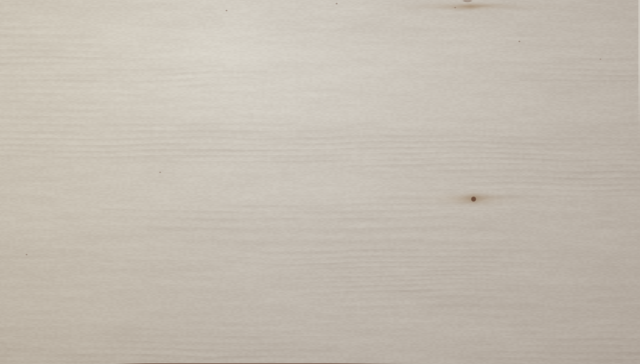
Give the GLSL for this texture, as a WebGL 2 fragment shader.

```glsl
#version 300 es
precision highp float;
// Pale planed wood board with fine horizontal grain under soft uneven light.
// Stretched value noise makes fibres and bands; warped repeats make the growth
// lines; distance functions add the knots, scattered pores and board edges.

#define LIGHT_WOOD vec3(0.848, 0.830, 0.793)
#define DARK_WOOD vec3(0.664, 0.622, 0.580)
#define STAIN vec3(0.56, 0.43, 0.29)
#define KNOT_CORE vec3(0.36, 0.23, 0.17)
#define LIGHT_CENTRE vec2(0.36, 0.86)
#define LIGHT_FALLOFF 0.80
#define LINE_COUNT 52.0
#define LINE_DEPTH 0.15
#define BAND_DEPTH 0.10
#define FIBRE_DEPTH 0.17
#define SPECKLE_DEPTH 0.12
#define PORE_DENSITY 0.012

uniform vec2 u_resolution;
out vec4 fragColor;

// Integer hash, returns 0..1
float hash(vec2 cell) {
  uvec2 q = uvec2(ivec2(cell)) * uvec2(1597334673u, 3812015801u);
  uint n = (q.x ^ q.y) * 1597334673u;
  n = (n ^ (n >> 15u)) * 2246822519u;
  n ^= n >> 13u;
  return float(n >> 8u) / 16777216.0;
}

float noise(vec2 p) {
  vec2 i = floor(p), f = fract(p);
  f = f * f * (3.0 - 2.0 * f);
  return mix(mix(hash(i), hash(i + vec2(1, 0)), f.x),
             mix(hash(i + vec2(0, 1)), hash(i + vec2(1, 1)), f.x), f.y);
}

float fbm(vec2 p) {
  float sum = 0.0, amp = 0.5;
  for (int i = 0; i < 4; i++) {
    sum += amp * noise(p);
    p = p * 2.03 + 17.3;
    amp *= 0.5;
  }
  return sum / 0.9375;
}

// Thin dark growth lines with uneven spacing and strength
float growthLines(vec2 p) {
  float y = p.y + 0.045 * fbm(p * vec2(1.1, 2.2)) + 0.005 * noise(p * vec2(7.0, 16.0));
  float phase = fract(y * LINE_COUNT + 4.0 * noise(vec2(4.0, y * 9.0)));
  float line = smoothstep(0.2, 0.72, phase) * (1.0 - smoothstep(0.78, 1.0, phase));
  float strength = smoothstep(0.25, 0.85, noise(p * vec2(1.8, 10.0) + 31.0));
  float broken = 0.3 + 0.7 * noise(p * vec2(8.0, 70.0));
  return line * strength * broken;
}

// Small dark pores, at most one in each cell
float pores(vec2 p, float pixel) {
  vec2 grid = p * 22.0, cell = floor(grid);
  vec2 centre = 0.2 + 0.6 * vec2(hash(cell + 91.0), hash(cell + 57.0));
  vec2 d = (grid - cell - centre) / 22.0;
  float radius = mix(0.0010, 0.0018, hash(cell + 13.0));
  float spot = 1.0 - smoothstep(radius - pixel, radius + pixel, length(d * vec2(0.8, 1.0)));
  return spot * step(hash(cell + 7.0), PORE_DENSITY);
}

// Soft horizontal streak of resin around a knot
float resin(vec2 d, vec2 size) {
  d.y += 0.006 * (noise(d * vec2(25.0, 40.0) + 60.0) - 0.5);
  return exp(-abs(d.x) / size.x - d.y * d.y / (size.y * size.y));
}

void main() {
  vec2 uv = gl_FragCoord.xy / u_resolution;
  vec2 p = gl_FragCoord.xy / u_resolution.y;
  float aspect = u_resolution.x / u_resolution.y;
  float pixel = 1.0 / u_resolution.y;

  // Light falling off toward the lower right
  vec2 away = uv - LIGHT_CENTRE;
  away.x *= away.x > 0.0 ? 1.12 : 0.85;
  float tone = 0.95 - LIGHT_FALLOFF * length(away * vec2(1.0, 0.88));

  // Grain, from broad bands down to single fibres
  tone += BAND_DEPTH * (fbm(p * vec2(1.3, 13.0) + 5.0) - 0.5);
  tone += FIBRE_DEPTH * (fbm(p * vec2(9.0, 85.0) + 40.0) - 0.5);
  tone += SPECKLE_DEPTH * (noise(p * vec2(130.0, 240.0)) - 0.5);
  tone -= LINE_DEPTH * (growthLines(p) - 0.1);
  vec3 col = mix(DARK_WOOD, LIGHT_WOOD, clamp(tone, -0.1, 1.08));

  // Warmer tint toward the left side
  col += vec3(0.006, 0.002, -0.012) * (1.0 - smoothstep(0.0, 0.5, uv.x));

  // Knot with its core, and a second one cut by the top edge
  vec2 knot = p - vec2(0.74 * aspect, 0.453);
  vec2 topKnot = p - vec2(0.735 * aspect, 0.981);
  col = mix(col, STAIN, 0.55 * resin(knot, vec2(0.042, 0.013)));
  col = mix(col, STAIN, 0.50 * resin(topKnot, vec2(0.065, 0.008)));
  float core = 1.0 - smoothstep(0.0065 - pixel, 0.0065 + pixel, length(knot));
  float topCore = 1.0 - smoothstep(0.4, 1.0, length((topKnot - vec2(-0.008, 0.017)) / vec2(0.016, 0.006)));
  col = mix(col, KNOT_CORE, max(0.8 * core, 0.3 * topCore));
  col = mix(col, KNOT_CORE, 0.4 * pores(p, pixel));

  // Dark sliver under the board and a pale one at the right edge
  float under = smoothstep(0.17, 0.24, uv.x) * (1.0 - smoothstep(0.5, 0.65, uv.x));
  col = mix(col, KNOT_CORE, 0.55 * under * (1.0 - smoothstep(0.001, 0.004, p.y)));
  float side = smoothstep(0.9965, 0.9985, uv.x) * smoothstep(0.6, 0.85, uv.y);
  col = mix(col, LIGHT_WOOD, 0.7 * side);

  fragColor = vec4(clamp(col, 0.0, 1.0), 1.0);
}
```
